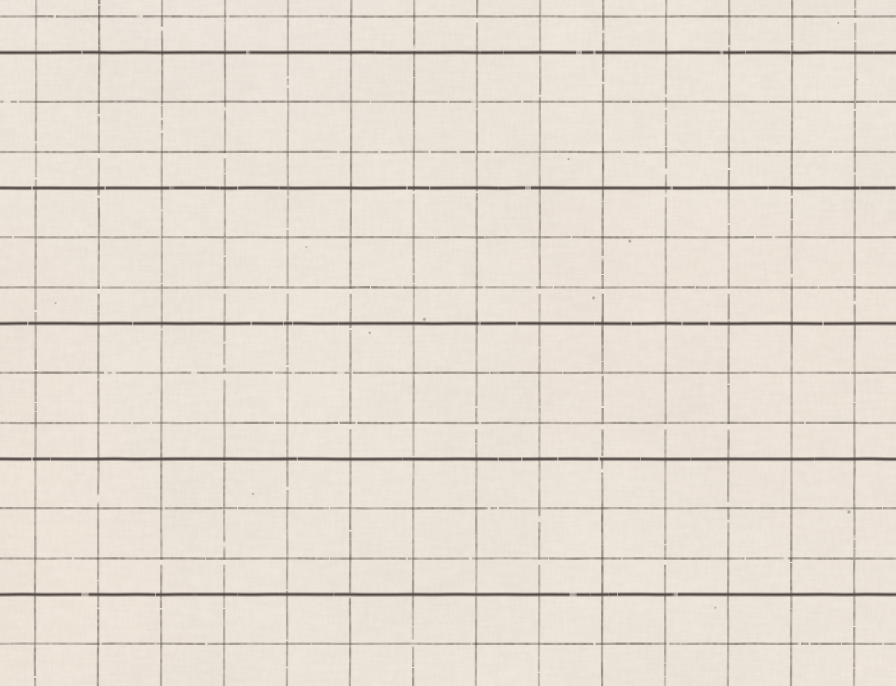
Give the GLSL for this pattern, as a Shadertoy shader.

```glsl
// Worn ledger paper: thin upright rules crossed by bands of one heavy and two thin rules.

// Lengths are in canvas heights, measured from the top left.
const float COLUMN_STEP  = 0.09184;
const float COLUMN_START = 0.0527;
const float COLUMN_LEAN  = 0.0017;
const float BAND_STEP    = 0.19753;
const float BAND_START   = 0.0765;
const vec3  RULE_OFFSETS = vec3(0.0, 0.0718, 0.1450);
const float HEAVY_WIDTH  = 0.0042;
const float THIN_WIDTH   = 0.0014;
const float INK_SPREAD   = 0.0034;
const float GAP_CHANCE   = 0.2;
const float SPECK_CELL   = 0.1;
const float SPECK_CHANCE = 0.07;
const vec3  PAPER     = vec3(0.925, 0.892, 0.850);
const vec3  BARE      = vec3(0.955, 0.930, 0.895);
const vec3  HEAVY_INK = vec3(0.310, 0.278, 0.262);
const vec3  THIN_INK  = vec3(0.270, 0.245, 0.215);

float hash(vec2 p) {
    vec3 q = fract(p.xyx * vec3(0.1031, 0.1030, 0.0973));
    q += dot(q, q.yzx + 33.33);
    return fract((q.x + q.y) * q.z);
}

float noise(vec2 p) {
    vec2 cell = floor(p), f = fract(p);
    f = f * f * (3.0 - 2.0 * f);
    float low  = mix(hash(cell), hash(cell + vec2(1, 0)), f.x);
    float high = mix(hash(cell + vec2(0, 1)), hash(cell + vec2(1, 1)), f.x);
    return mix(low, high, f.y);
}

// Box-filtered coverage of a line at distance d.
float lineCover(float d, float width, float blur) {
    return clamp((0.5 * (width + blur) - abs(d)) / blur, 0.0, min(1.0, width / blur));
}

// Uneven ink along a rule: x is its strength, y marks flaked spots.
vec2 inkWear(float along, float id) {
    float row = id * 17.0 + 200.0;
    float broad = noise(vec2(along * 13.0 + 50.0, row));
    float grain = noise(vec2(along * 190.0 + 50.0, row + 5.0));
    float flake = smoothstep(0.91, 0.98, noise(vec2(along * 150.0 + 50.0, row + 9.0)));
    return vec2(mix(0.72, 1.1, broad) * mix(0.72, 1.18, grain), flake);
}

// Paper with mottling, faint weave and a slow drift of tint.
vec3 paperColor(vec2 p) {
    float mottle = noise(p * 7.0 + 30.0) + 0.5 * noise(p * 23.0 + 60.0) - 0.75;
    float weave = noise(p * vec2(60.0, 330.0)) + noise(p * vec2(330.0, 110.0)) - 1.0;
    vec3 color = PAPER + 0.010 * mottle + 0.014 * weave;
    float drift = noise(p * 2.3 + 11.0) - 0.5;
    return color + drift * vec3(0.008, -0.002, -0.008);
}

// Sparse grey dust, at most one speck per cell.
float dust(vec2 p, float pixel) {
    vec2 cell = floor(p / SPECK_CELL);
    vec2 jitter = 0.1 + 0.8 * vec2(hash(cell + 71.0), hash(cell + 93.0));
    float radius = mix(0.0010, 0.0024, hash(cell + 37.0));
    float d = length(p - (cell + jitter) * SPECK_CELL);
    float present = step(hash(cell + 19.0), SPECK_CHANCE);
    return present * (1.0 - smoothstep(radius - pixel, radius + pixel, d));
}

void mainImage(out vec4 fragColor, in vec2 fragCoord) {
    float pixel = 1.0 / iResolution.y;
    vec2 p = vec2(fragCoord.x, iResolution.y - fragCoord.y) * pixel;
    float blur = max(INK_SPREAD, pixel);
    vec3 color = paperColor(p);
    color = mix(color, THIN_INK, 0.35 * dust(p, pixel));

    // Upright rules, each with its own weight and slight wobble.
    float x = p.x - COLUMN_START + COLUMN_LEAN * p.y;
    float column = round(x / COLUMN_STEP);
    vec2 wear = inkWear(p.y, column + 40.0);
    float wobble = 0.0006 * (noise(vec2(p.y * 25.0, column * 13.0 + 90.0)) - 0.5);
    float upright = lineCover(x - column * COLUMN_STEP + wobble, THIN_WIDTH, blur);
    upright *= mix(0.8, 1.15, hash(vec2(column + 5.0, 8.0)));

    // Short breaks just below the last thin rule of a band.
    float belowRule = p.y - BAND_START - RULE_OFFSETS.z;
    float band = floor(belowRule / BAND_STEP);
    float below = belowRule - band * BAND_STEP;
    float chance = GAP_CHANCE + 0.3 * step(0.7, hash(vec2(band + 7.0, 3.0)));
    float gap = step(hash(vec2(column + 13.0, band + 29.0)), chance);
    gap *= smoothstep(0.001, 0.003, below) * (1.0 - smoothstep(0.008, 0.010, below));
    float missing = max(wear.y, gap);
    color = mix(color, THIN_INK, upright * wear.x * (1.0 - missing));
    color = mix(color, BARE, upright * missing);

    // Level rules: the first in each band is heavy.
    for (int i = 0; i < 3; i++) {
        bool heavy = i == 0;
        float y = p.y - BAND_START - RULE_OFFSETS[i];
        float repeatId = round(y / BAND_STEP);
        float id = 3.0 * repeatId + float(i) + 6.0;
        vec2 ruleWear = inkWear(p.x, id);
        float ripple = 0.0005 * (noise(vec2(p.x * 30.0, id * 11.0)) - 0.5);
        float width = heavy ? HEAVY_WIDTH : THIN_WIDTH;
        float cover = lineCover(y - repeatId * BAND_STEP + ripple, width, blur);
        float strength = heavy ? mix(0.93, 1.0, ruleWear.x) : ruleWear.x;
        float flake = ruleWear.y * (heavy ? 0.55 : 0.9);
        vec3 ink = heavy ? HEAVY_INK : THIN_INK;
        color = mix(color, ink, clamp(cover * strength * (1.0 - flake), 0.0, 1.0));
    }

    fragColor = vec4(clamp(color, 0.0, 1.0), 1.0);
}
```
